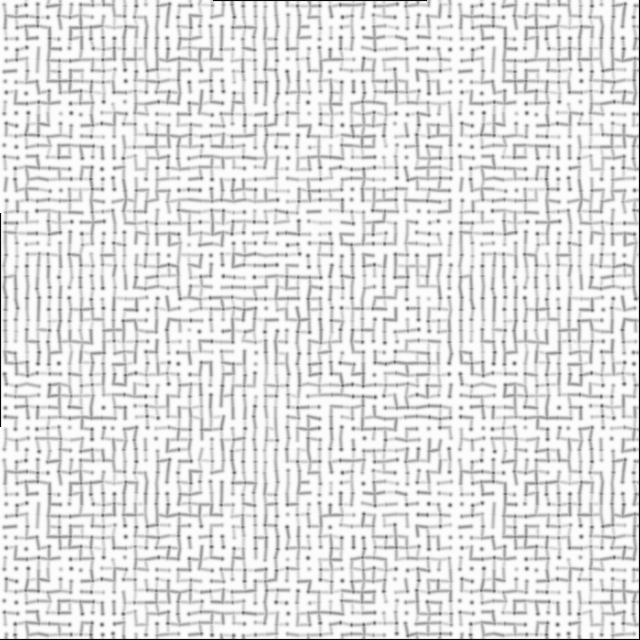
A three.js fragment shader for this texture:

```glsl
// Draws a pale woven cloth: soft grey knots joined by short upright and level threads.
varying vec2 vUv;

const vec3 CLOTH = vec3(0.99);
const vec3 EDGE_COLOR = vec3(0.04);
const float CELLS = 59.0;         // knots across the canvas
const float TILE = 42.0;          // knots before the weave repeats
const float PATCH = 6.0;          // knots per patch of like direction
const float JITTER = 0.24;        // knot displacement, in cells
const float THREAD_WIDTH = 0.18;  // in cells
const float KNOT_WIDTH = 0.20;
const vec2 THREAD_INK = vec2(0.13, 0.39);  // lightest and darkest
const vec2 KNOT_INK = vec2(0.22, 0.60);
const float UPRIGHT_SHARE = 0.60;
const float LEVEL_SHARE = 0.50;
const float LEAN = 0.75;          // how strongly patches favour one direction
const float EDGE_WIDTH = 0.0018;  // in canvas widths

float hash(vec2 p, float seed) {
  vec3 q = fract(vec3(p.xyx + seed * 7.31) * vec3(0.1031, 0.1030, 0.0973));
  q += dot(q, q.yzx + 33.33);
  return fract((q.x + q.y) * q.z);
}

// Smooth noise that repeats with the tile
float patchNoise(vec2 node) {
  vec2 p = node / PATCH;
  vec2 i = floor(p);
  vec2 f = smoothstep(0.0, 1.0, fract(p));
  float period = TILE / PATCH;
  vec2 a = mod(i, period);
  vec2 b = mod(i + 1.0, period);
  return mix(mix(hash(a, 9.0), hash(vec2(b.x, a.y), 9.0), f.x),
             mix(hash(vec2(a.x, b.y), 9.0), hash(b, 9.0), f.x), f.y);
}

vec2 knotPosition(vec2 cell) {
  vec2 id = mod(cell, TILE);
  vec2 shift = vec2(hash(id, 1.0), hash(id, 2.0)) - 0.5;
  return cell + 0.5 + JITTER * shift;
}

float segmentDistance(vec2 p, vec2 a, vec2 b) {
  vec2 ab = b - a;
  vec2 ap = p - a;
  return length(ap - ab * clamp(dot(ap, ab) / dot(ab, ab), 0.0, 1.0));
}

float softStroke(float d, float width) {
  return exp(-d * d / (width * width));
}

float threadInk(vec2 p, vec2 a, vec2 b, vec2 id, float seed) {
  float strength = mix(THREAD_INK.x, THREAD_INK.y, hash(id, seed));
  return strength * softStroke(segmentDistance(p, a, b), THREAD_WIDTH);
}

float weave(vec2 p) {
  vec2 home = floor(p);
  float ink = 0.0;
  for (int y = -1; y <= 1; y++) {
    for (int x = -1; x <= 1; x++) {
      vec2 cell = home + vec2(float(x), float(y));
      vec2 id = mod(cell, TILE);
      vec2 knot = knotPosition(cell);
      float lean = LEAN * (patchNoise(id) - 0.5);

      float knotInk = mix(KNOT_INK.x, KNOT_INK.y, hash(id, 3.0));
      ink = max(ink, knotInk * softStroke(distance(p, knot), KNOT_WIDTH));

      if (hash(id, 4.0) < UPRIGHT_SHARE + lean) {
        vec2 above = knotPosition(cell + vec2(0.0, 1.0));
        ink = max(ink, threadInk(p, knot, above, id, 5.0));
      }
      // Level threads stop at the seam between tiles
      if (hash(id, 6.0) < LEVEL_SHARE - lean && id.x < TILE - 1.5) {
        vec2 beside = knotPosition(cell + vec2(1.0, 0.0));
        ink = max(ink, threadInk(p, knot, beside, id, 7.0));
      }
    }
  }
  return ink;
}

float edgeLine(float d) {
  return 1.0 - smoothstep(0.5 * EDGE_WIDTH, 1.5 * EDGE_WIDTH, d);
}

// Full lines at right and bottom, middle thirds at left and top
float border(vec2 uv) {
  vec2 middle = step(abs(uv - 0.5), vec2(1.0 / 6.0));
  float whole = max(edgeLine(1.0 - uv.x), edgeLine(uv.y));
  float partial = max(edgeLine(uv.x) * middle.y, edgeLine(1.0 - uv.y) * middle.x);
  return max(whole, partial);
}

void main() {
  vec2 p = vec2(vUv.x, 1.0 - vUv.y) * CELLS;
  vec3 color = CLOTH - weave(p);
  gl_FragColor = vec4(mix(color, EDGE_COLOR, border(vUv)), 1.0);
}
```
